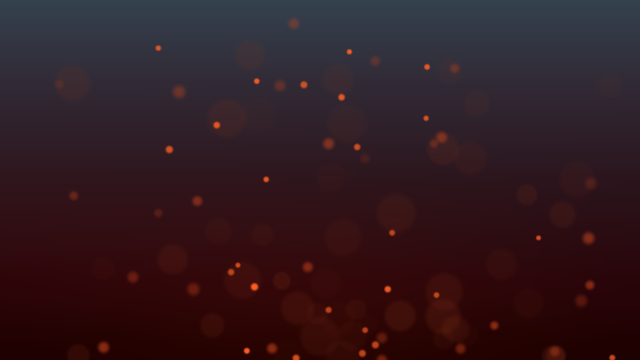
Write a WebGL 1 fragment shader that draws this background.

```glsl
precision highp float;
uniform vec2 u_resolution;

// Backdrop colours, from the top edge down
const vec3 SLATE = vec3(0.205, 0.255, 0.305);
const vec3 DUSK = vec3(0.190, 0.165, 0.210);
const vec3 PLUM = vec3(0.165, 0.080, 0.110);
const vec3 WINE = vec3(0.150, 0.016, 0.036);
const vec3 CHAR = vec3(0.110, 0.000, 0.002);

// Warm light behind the embers, centre as a fraction of the canvas
const vec3 HEAT = vec3(0.050, 0.014, 0.000);
const vec2 HEAT_CENTER = vec2(0.52, 0.14);
const vec2 HEAT_SIZE = vec2(0.36, 0.28);
const vec3 LEFT_TINT = vec3(0.028, 0.004, 0.000);

// Particles, radii in canvas heights
const vec3 SPARK_COLOR = vec3(1.00, 0.37, 0.13);
const vec3 EMBER_COLOR = vec3(0.80, 0.27, 0.11);
const vec3 BOKEH_COLOR = vec3(0.52, 0.20, 0.10);
const vec2 SPARK_RADIUS = vec2(0.007, 0.012);
const vec2 EMBER_RADIUS = vec2(0.014, 0.024);
const vec2 BOKEH_RADIUS = vec2(0.026, 0.062);
const float SPARK_COUNT = 25.0;
const float EMBER_COUNT = 28.0;
const float BOKEH_COUNT = 46.0;
const int MAX_COUNT = 46;
const float SWARM_CENTER = 0.55;
const float SWARM_WIDTH = 0.52;

float hash(float n) {
  return fract(sin(n * 12.9898) * 43758.5);
}

// Vertical gradient through five stops
vec3 backdrop(float h) {
  vec3 color = mix(CHAR, WINE, smoothstep(0.0, 0.24, h));
  color = mix(color, PLUM, clamp((h - 0.22) / 0.28, 0.0, 1.0));
  color = mix(color, DUSK, clamp((h - 0.50) / 0.27, 0.0, 1.0));
  return mix(color, SLATE, clamp((h - 0.77) / 0.23, 0.0, 1.0));
}

// Centre of one particle: gathered low, thinning out upward
vec2 particlePosition(float id, float aspect) {
  float spread = hash(id + 0.31) + hash(id + 0.57) - 1.0;
  float x = SWARM_CENTER + spread * SWARM_WIDTH;
  float y = 0.94 * pow(hash(id + 0.83), 1.45);
  return vec2(x * aspect, y);
}

// Coverage of a layer of soft discs
float discs(vec2 p, float aspect, float seed, float count,
            vec2 radii, float softness, vec2 opacity) {
  float clear = 1.0;
  float pixel = 1.0 / u_resolution.y;
  for (int i = 0; i < MAX_COUNT; i++) {
    if (float(i) >= count) break;
    float id = seed + float(i);
    float radius = mix(radii.x, radii.y, hash(id + 0.11));
    float alpha = mix(opacity.x, opacity.y, hash(id + 0.71));
    float d = length(p - particlePosition(id, aspect));
    float inner = radius * (1.0 - softness);
    clear *= 1.0 - alpha * (1.0 - smoothstep(inner, radius + pixel, d));
  }
  return 1.0 - clear;
}

void main() {
  vec2 uv = gl_FragCoord.xy / u_resolution;
  float aspect = u_resolution.x / u_resolution.y;
  vec2 p = vec2(uv.x * aspect, uv.y);

  // Backdrop and broad glows
  vec3 color = backdrop(uv.y);
  vec2 heat = (uv - HEAT_CENTER) / HEAT_SIZE;
  color += HEAT * exp(-dot(heat, heat));
  float leftBand = exp(-pow((uv.y - 0.34) / 0.25, 2.0));
  color += LEFT_TINT * leftBand * (1.0 - smoothstep(0.0, 0.8, uv.x));

  // Particles from blurred to sharp
  float bokeh = discs(p, aspect, 17.0, BOKEH_COUNT,
                      BOKEH_RADIUS, 0.30, vec2(0.04, 0.24));
  float ember = discs(p, aspect, 113.0, EMBER_COUNT,
                      EMBER_RADIUS, 0.75, vec2(0.18, 0.65));
  float spark = discs(p, aspect, 229.0, SPARK_COUNT,
                      SPARK_RADIUS, 0.60, vec2(0.65, 1.00));
  color = mix(color, BOKEH_COLOR, bokeh * mix(1.0, 0.55, uv.y));
  color = mix(color, EMBER_COLOR, ember * mix(1.0, 0.65, uv.y));
  color = mix(color, SPARK_COLOR, spark);

  gl_FragColor = vec4(color, 1.0);
}
```
